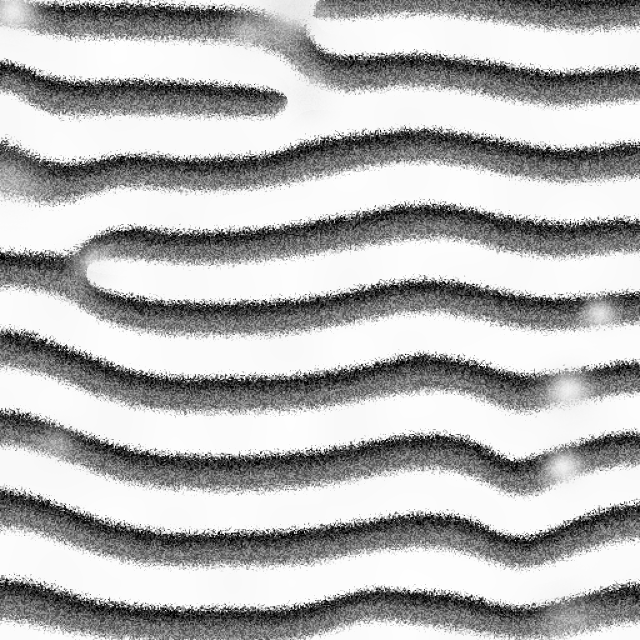
Reproduce this pattern procedurally as a Shadertoy shader.

```glsl
// Wavy, grainy ink bands stacked down a pale sheet, with forks and broken spots.
// A phase field (row spacing + soft swells + angular twists at the forks) gives the
// position inside each band; a shaded profile and fine hashed grain colour it.

const float PERIOD = 0.119;          // band spacing, in canvas heights
const float FIRST_BAND = 0.026;      // centre of the top band
const float GRAIN_CELLS = 512.0;     // grain specks across the canvas
const float GRAIN_TONE = 0.42;       // grain strength in the ink
const float GRAIN_SPREAD = 0.09;     // grain scatter of the edges, in periods
const float WOBBLE = 0.035;          // slow irregularity, in periods
const float FORK_SQUASH = 0.6;       // flattens the twist around a fork
const float HAZE = 0.09;             // ink left in a broken spot
const float INK_DARK = 0.11;
const float INK_LIGHT = 0.47;
const float PAPER = 0.985;
const float TAU = 6.2831853;

// Swells: centre and radii, with their vertical shift
const int SWELLS = 8;
const vec4 SWELL[SWELLS] = vec4[](
    vec4(0.0, 0.17, 0.06, 0.13),    vec4(0.0, 0.73, 0.156, 0.30),
    vec4(0.195, 0.31, 0.065, 0.12), vec4(0.67, 0.456, 0.143, 0.78),
    vec4(0.573, 0.99, 0.08, 0.105), vec4(0.807, 0.768, 0.059, 0.17),
    vec4(1.0, 0.807, 0.117, 0.30),  vec4(1.0, 0.195, 0.08, 0.33));
const float SWELL_SHIFT[SWELLS] = float[](
    -0.039, -0.068, -0.012, -0.034, -0.02, 0.023, -0.042, -0.012);

// Forks: centre, turn direction, vertical reach
const int FORKS = 3;
const vec4 FORK[FORKS] = vec4[](
    vec4(0.137, 0.419, 1.0, 0.195),
    vec4(0.495, 0.029, 1.0, 9.0),
    vec4(0.449, 0.154, -1.0, 9.0));

// Broken spots: centre, radius, strength
const int BREAKS = 11;
const vec4 BREAK[BREAKS] = vec4[](
    vec4(0.456, 0.012, 0.055, 1.0), vec4(0.48, 0.15, 0.035, 0.8),
    vec4(0.385, 0.05, 0.03, 0.5),   vec4(0.02, 0.015, 0.04, 1.0),
    vec4(0.143, 0.415, 0.035, 0.7), vec4(0.015, 0.29, 0.05, 0.45),
    vec4(0.937, 0.49, 0.025, 0.9),  vec4(0.888, 0.61, 0.035, 1.0),
    vec4(0.88, 0.73, 0.03, 1.0),    vec4(0.09, 0.69, 0.03, 0.45),
    vec4(0.885, 0.955, 0.045, 0.45));

// Integer hash to 0..1
float hash(vec2 cell) {
    uvec2 q = uvec2(ivec2(cell)) * uvec2(1597u, 3571u);
    uint n = (q.x ^ (q.y << 7)) + q.y;
    n = n * 74779u + 28917u;
    n = ((n >> ((n >> 28) + 4u)) ^ n) * 27777u;
    n ^= n >> 15;
    n *= 73247u;
    n ^= n >> 16;
    return float(n & 65535u) / 65535.0;
}

float valueNoise(vec2 p) {
    vec2 i = floor(p), f = fract(p);
    f = f * f * (3.0 - 2.0 * f);
    return mix(mix(hash(i), hash(i + vec2(1, 0)), f.x),
               mix(hash(i + vec2(0, 1)), hash(i + vec2(1, 1)), f.x), f.y);
}

// Whole numbers of the phase are band centres
float bandPhase(vec2 p) {
    float shift = 0.0, twist = 0.0;
    for (int i = 0; i < SWELLS; i++) {
        vec2 d = (p - SWELL[i].xy) / SWELL[i].zw;
        shift += SWELL_SHIFT[i] * exp(-dot(d, d));
    }
    for (int i = 0; i < FORKS; i++) {
        vec2 d = p - FORK[i].xy + 1e-5;
        float falloff = d.y / FORK[i].w;
        twist += FORK[i].z * atan(d.y * FORK_SQUASH, d.x) / TAU * exp(-falloff * falloff);
    }
    return (p.y - FIRST_BAND - shift) / PERIOD + twist;
}

float breakage(vec2 p) {
    float whole = 1.0;
    for (int i = 0; i < BREAKS; i++) {
        vec2 d = (p - BREAK[i].xy) / BREAK[i].z;
        whole *= 1.0 - BREAK[i].w * exp(-dot(d, d));
    }
    return 1.0 - whole;
}

void mainImage(out vec4 fragColor, in vec2 fragCoord) {
    vec2 p = fragCoord / iResolution.xy;
    p.y = 1.0 - p.y;                 // rows are counted downward

    // Fine grain, one speck per cell
    vec2 speck = p * GRAIN_CELLS - 0.5;
    float tonal = valueNoise(speck + 40.0) - 0.5;
    float scatter = valueNoise(speck + 700.0) + valueNoise(speck + 1900.0) - 1.0;

    // Signed position in the band: negative above its centre
    float phase = bandPhase(p) + WOBBLE * (valueNoise(p * vec2(14, 18) + 5.0) - 0.5);
    float d = phase - round(phase) + scatter * GRAIN_SPREAD;

    // Dark upper rim fading to a lighter underside
    float cover = smoothstep(-0.26, -0.14, d) * (1.0 - smoothstep(0.15, 0.29, d));
    float ink = mix(INK_DARK, INK_LIGHT, smoothstep(-0.16, 0.09, d));
    cover = mix(cover, HAZE, breakage(p));

    float paper = PAPER + 0.02 * (valueNoise(p * 11.0 + 60.0) - 0.5);
    float tone = mix(paper, ink, cover) + tonal * GRAIN_TONE * cover;
    fragColor = vec4(vec3(clamp(tone, 0.0, 1.0)), 1.0);
}
```
